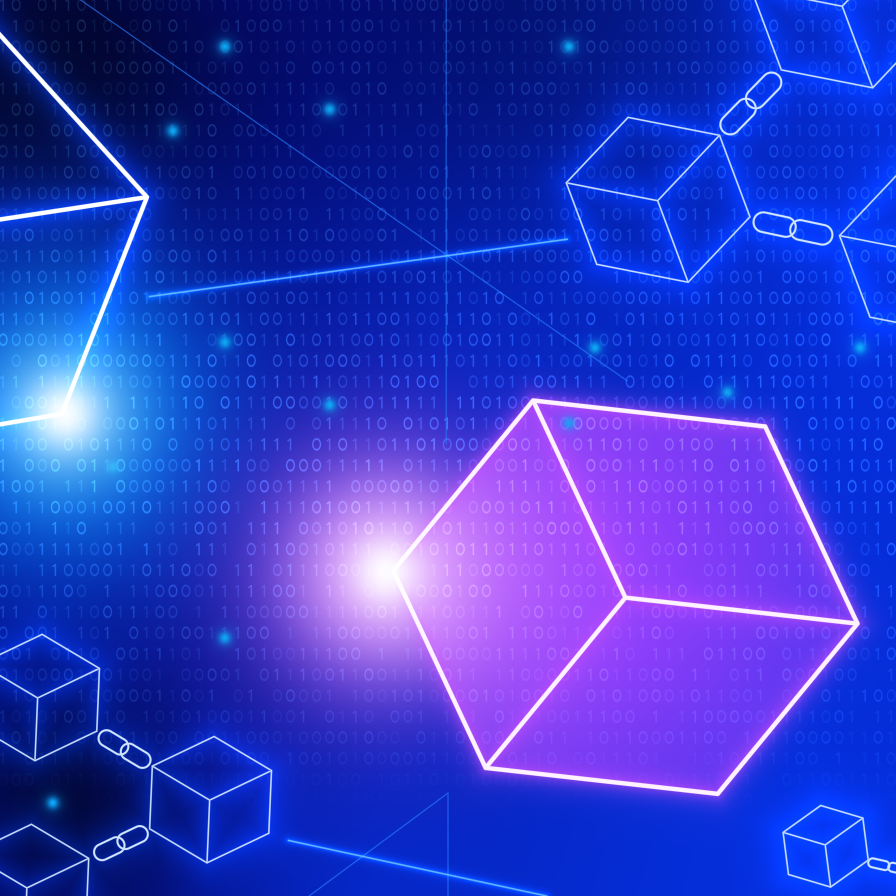
A WebGL 1 fragment shader for this background:

```glsl
precision highp float;
// Neon wireframe cubes joined by chains over a blue field of binary digits.
uniform vec2 u_resolution;

#define NAVY vec3(.015, .04, .47)
#define BLUE vec3(.02, .18, .85)
#define CYAN vec3(.03, .6, .96)
#define LILAC vec3(.84, .5, .99)
#define VIOLET vec3(.6, .24, 1)
#define ICE vec3(.82, .9, 1)
#define DIGIT_GRID vec2(68.6, 42.8)
#define THICK .0025
#define THIN .0009
#define CYAN_SPOT vec2(.072, .538)
#define LILAC_SPOT vec2(.432, .362)

float hash(vec2 p) { return fract(sin(dot(p, vec2(41.3, 289.1))) * 4375.8); }

float cross2(vec2 a, vec2 b) { return a.x * b.y - a.y * b.x; }

float glow(vec2 p, float r) { return exp(-dot(p, p) / (r * r)); }

float seg(vec2 p, vec2 a, vec2 b) {
  vec2 d = b - a;
  return length(p - a - d * clamp(dot(p - a, d) / dot(d, d), 0., 1.));
}

float stroke(float d, float halfWidth) {
  float px = .75 / u_resolution.y;
  return 1. - smoothstep(halfWidth - px, halfWidth + px, d);
}

// One spoke and two rim edges of a face
float face(vec2 p, vec2 a, vec2 b) {
  return min(seg(p, vec2(0), a), min(seg(p, a, a + b), seg(p, b, a + b)));
}

// Cube whose near corner is the origin, with three edges leaving it
float cube(vec2 p, vec2 a, vec2 b, vec2 c) {
  return min(face(p, a, b), min(face(p, b, c), face(p, c, a)));
}

float slab(vec2 q, vec2 e, vec2 f, vec2 g) {
  return (abs(cross2(q, e)) - .5 * abs(cross2(f - g, e))) / length(e);
}

float silhouette(vec2 p, vec2 a, vec2 b, vec2 c) {
  vec2 q = p - .5 * (a + b + c);
  return max(slab(q, a, b, c), max(slab(q, b, c, a), slab(q, c, a, b)));
}

// Two overlapping capsule links
float chain(vec2 p, vec2 a, vec2 b, float r) {
  vec2 d = (b - a) * .38;
  return min(abs(seg(p, a, a + d) - r), abs(seg(p, b - d, b) - r));
}

float digits(vec2 p) {
  vec2 g = (p - vec2(.2513, .948)) * DIGIT_GRID + .5;
  vec2 id = floor(g), q = (g - id - .5) / DIGIT_GRID, top = vec2(0, .006);
  float zero = abs(length(q * vec2(1.4, 1)) - top.y) * .8;
  float one = min(seg(q, -top, top), seg(q, vec2(-.0026, .004), top));
  float ink = stroke(hash(id) < .5 ? zero : one, .0008);
  return ink * step(.12, hash(id + 7.7)) * (.35 + .65 * hash(id.yx + 3.1));
}

float spark(vec2 p) { return glow(p, .0065) + .25 * glow(p, .014); }

// Three staggered columns, plus a left and a right drift
float sparks(vec2 p) {
  float s = 0.;
  for (int j = 0; j < 3; j++) {
    float v = float(j);
    for (int i = 0; i < 3; i++) {
      float u = float(i), drop = .33 + .045 * u * (u - 1.);
      vec2 at = vec2(.251 + .042 * u + .075 * u * u, .948 - .07 * mod(u, 2.) - drop * v);
      if (i == 0 || j < 2) s += spark(p - at);
    }
    s += spark(p - vec2(.193 - .067 * v, .854 - .375 * v));
    s += spark(p - vec2(.664 + .148 * v, .612 - .05 * mod(v, 2.)));
  }
  return s;
}

void main() {
  vec2 p = gl_FragCoord.xy / u_resolution.y;
  // Background field
  vec3 col = mix(NAVY, BLUE, smoothstep(.2, .95, p.x * .85 + .25 * (1. - p.y)));
  col = mix(col, BLUE, .5 * glow(p - vec2(.55, .62), .2) + .6 * glow(p - vec2(.42, 0), .16));
  col *= 1. - .75 * glow(p - vec2(.05, .9), .2) - .6 * glow(p - vec2(.07, .11), .13);
  col *= 1. - .25 * glow(p - vec2(.6, 1), .25);
  // Cyan and lilac light
  vec2 c = p - CYAN_SPOT, l = p - LILAC_SPOT;
  col = mix(col, BLUE, .8 * glow(c, .25));
  col = mix(col, CYAN, .97 * glow(c, .145));
  col = mix(col, VIOLET, .6 * glow(l, .165));
  col = mix(col, LILAC, .95 * glow(l, .118));
  // Large violet cube body
  vec2 q = p - vec2(.698, .333), ea = vec2(-.103, .22), eb = vec2(.259, -.029), ec = vec2(-.156, -.19);
  vec3 body = mix(VIOLET, LILAC, .9 * glow(l, .19));
  col = mix(col, body, stroke(silhouette(q, ea, eb, ec), 0.) * .96 * glow(p - vec2(.63, .37), .42));
  // Digits and sparks
  float band = .12 + .34 * glow(vec2(p.y - .52, 0), .24) + .12 * smoothstep(.6, 1., p.y);
  col += vec3(.3, .55, .6) * digits(p) * band * smoothstep(.08, .2, p.y);
  col = mix(col, vec3(.05, .65, .95), min(.8 * sparks(p), 1.));
  // Fine rays and bright beams
  vec2 apex = vec2(.5, .115);
  float ray = min(seg(p, vec2(.498, 1), vec2(.498, .505)), seg(p, vec2(.09, 1), vec2(.7, .575)));
  ray = min(ray, min(seg(p, vec2(.345, 0), apex), seg(p, vec2(.5, 0), apex)));
  col = mix(col, vec3(.15, .5, 1), .7 * stroke(ray, THIN * .7));
  float beam = min(seg(p, vec2(.167, .669), vec2(.633, .733)), seg(p, vec2(.322, .062), vec2(.61, 0)));
  col += vec3(0, .25, .5) * exp(-beam / .003);
  col = mix(col, vec3(.45, .75, 1), .85 * stroke(beam, THIN));
  // Small cubes and chains
  float wire = cube(p - vec2(.921, .057), vec2(.042, .03), vec2(-.047, .014), vec2(.006, -.047));
  for (int i = 0; i < 3; i++) {
    float odd = mod(float(i), 2.), even = float(i) - odd;
    vec2 hi = p - vec2(.734, .776) - odd * vec2(.206, .217) - even * vec2(.1525, -.0295);
    vec2 lo = p - vec2(.234, .107) - odd * vec2(-.192, .114) - even * vec2(-.102, -.049);
    wire = min(wire, cube(hi, vec2(.069, .073), vec2(-.102, .02), vec2(.034, -.091)));
    wire = min(wire, cube(lo, vec2(.069, .033), vec2(-.064, .038), vec2(-.003, -.07)));
  }
  float links = min(chain(p, vec2(.815, .861), vec2(.861, .908), .011), chain(p, vec2(.852, .752), vec2(.918, .738), .011));
  links = min(links, chain(p, vec2(.119, .176), vec2(.159, .152), .009));
  links = min(links, chain(p, vec2(.114, .049), vec2(.156, .069), .009));
  links = min(links, chain(p, vec2(.974, .037), vec2(1.01, .029), .005));
  wire = min(wire, links);
  col += vec3(0, .09, .28) * exp(-wire / .018);
  col = mix(col, ICE, max(.95 * stroke(wire, THIN), stroke(links, THIN * 1.3)));
  // Cropped left cube
  vec2 tip = vec2(.164, .78), foot = vec2(.069, .538);
  float left = min(seg(p, tip, vec2(-.02, .983)), seg(p, tip, vec2(-.02, .752)));
  left = min(left, min(seg(p, tip, foot), seg(p, foot, vec2(-.02, .523))));
  col += vec3(.02, .15, .5) * exp(-left / .014);
  col = mix(col, vec3(1), stroke(left, THICK));
  // Neon rim of the large cube
  float rim = cube(q, ea, eb, ec);
  col = mix(col, vec3(.76, .3, 1), .75 * exp(-rim / .01));
  col = mix(col, vec3(1, .95, 1), stroke(rim, THICK));
  // White-hot cores
  col = mix(col, vec3(1), .5 * glow(c, .075));
  col = mix(col, vec3(1), .95 * glow(c, .036));
  col = mix(col, vec3(1), .5 * glow(l, .085));
  col = mix(col, vec3(1), .95 * glow(l, .036));
  gl_FragColor = vec4(col, 1);
}
```
